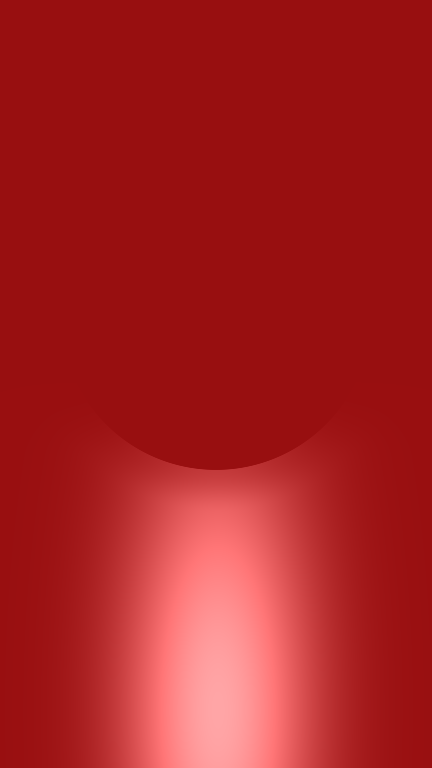
Write a WebGL 1 fragment shader that draws this background.

```glsl
precision highp float;
// A tall elliptical glow rises from the lower edge of a flat red field.
// A disc in the field colour covers its top, leaving a crisp curved rim.
// The glow is a stretched Gaussian added as white light, dimmed near the disc.

uniform vec2 u_resolution;

// Lengths are fractions of the canvas width
#define FIELD_COLOR vec3(0.598, 0.058, 0.062)
#define GLOW_CENTER vec2(0.505, 0.134)
#define GLOW_SPREAD vec2(0.213, 0.608)
#define GLOW_PEAK 0.59
#define DISC_CENTER vec2(0.5, 1.050)
#define DISC_RADIUS 0.360
#define RIM_LIGHT 0.65
#define RIM_FADE 0.10

float ellipticalGlow(vec2 p) {
  vec2 q = (p - GLOW_CENTER) / GLOW_SPREAD;
  return GLOW_PEAK * exp(-dot(q, q));
}

void main() {
  float pixel = 1.0 / u_resolution.x;
  vec2 p = gl_FragCoord.xy * pixel;

  // Signed distance to the covering disc, positive outside
  float discDistance = length(p - DISC_CENTER) - DISC_RADIUS;
  float uncovered = smoothstep(-0.5 * pixel, 0.5 * pixel, discDistance);

  // The beam lives below the disc's middle only
  float below = 1.0 - smoothstep(0.72, 0.90, p.y);
  float rimShade = mix(RIM_LIGHT, 1.0, smoothstep(0.0, RIM_FADE, discDistance));

  float light = ellipticalGlow(p) * uncovered * below * rimShade;
  gl_FragColor = vec4(min(FIELD_COLOR + light, 1.0), 1.0);
}
```
